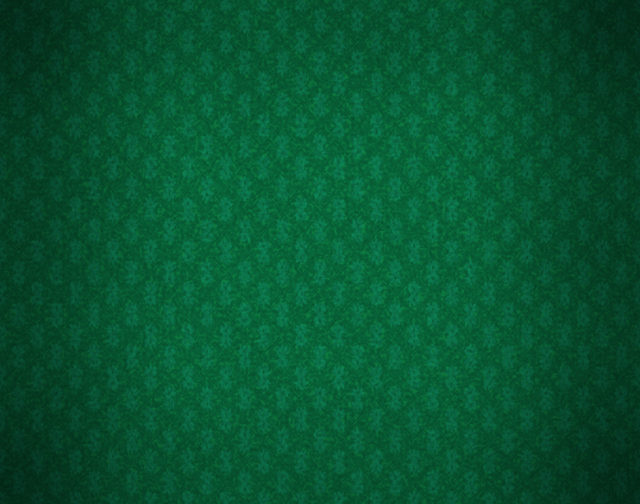
This pattern is drawn by a WebGL 1 fragment shader. Its source:

```glsl
precision highp float;
uniform vec2 u_resolution;

#define REPEATS vec2(17.0, 12.0)
#define GROUND vec3(0.030, 0.400, 0.228)
#define MOTIF vec3(0.045, 0.458, 0.302)
#define LATTICE vec3(0.022, 0.335, 0.192)
#define FLECK vec3(0.014, 0.026, -0.008)
#define GRAIN_CELLS vec2(171.0, 135.0)
#define MOTTLE_CELLS vec2(73.0, 58.0)
#define GRAIN 0.17
#define WEAR 0.30
#define LINE_WIDTH 0.013
#define LINE_GAP 0.034
#define EDGE_SHADE vec2(0.39, 0.18)

const float PI = 3.14159;

float hash(vec2 p) {
  return fract(sin(dot(p, vec2(127.1, 311.7))) * 43758.5);
}

// Slope at a lattice point, wrapped to the period
float slope(vec2 cell, vec2 offset, vec2 period) {
  float a = 2.0 * PI * hash(mod(cell, period));
  return dot(vec2(cos(a), sin(a)), offset);
}

float gradientNoise(vec2 uv, vec2 period) {
  vec2 i = floor(uv * period);
  vec2 f = fract(uv * period);
  vec2 w = f * f * f * (f * (f * 6.0 - 15.0) + 10.0);
  vec2 e = vec2(1.0, 0.0);
  float low = mix(slope(i, f, period), slope(i + e, f - e, period), w.x);
  float high = mix(slope(i + e.yx, f - e.yx, period),
                   slope(i + 1.0, f - 1.0, period), w.x);
  return mix(low, high, w.y);
}

// Pointed leaf growing from the origin along the given angle
float leaf(vec2 p, float angle, float len, float halfWidth) {
  float c = cos(angle), s = sin(angle);
  p = vec2(c * p.x - s * p.y, s * p.x + c * p.y);
  float h = 0.5 * len;
  float r = (h * h + halfWidth * halfWidth) / (2.0 * halfWidth);
  return length(vec2(abs(p.x) + r - halfWidth, p.y - h)) - r;
}

// Two narrow fans of leaves joined at a waist, like a figure of eight
float palmette(vec2 p) {
  float upper = step(0.0, p.y);
  p = abs(p);
  float d = length(p) - 0.085;
  d = min(d, length((p - vec2(0.0, 0.155)) * vec2(0.75, 1.0)) - 0.095);
  for (int i = 0; i < 3; i++) {
    float k = float(i);
    float len = mix(0.285, 0.305, upper) - 0.020 * k * k;
    float spread = mix(0.50, 0.45, upper);
    d = min(d, leaf(p - vec2(0.0, 0.05), k * spread, len, 0.052));
  }
  // Pierced seed in each fan
  float seed = leaf(p - vec2(0.0, 0.10), 0.0, 0.105, 0.028);
  return max(d, -seed);
}

float coverage(float d, float pixel) {
  return 1.0 - smoothstep(-0.6 * pixel, 0.6 * pixel, d);
}

void main() {
  vec2 uv = gl_FragCoord.xy / u_resolution;
  vec2 cellSize = u_resolution / REPEATS;
  float pixel = 1.0 / cellSize.x;

  // Half-drop layout: nearest centre inside a diamond
  vec2 grid = uv * REPEATS;
  vec2 p = fract(grid) - 0.5;
  if (abs(p.x) + abs(p.y) > 0.5) p -= 0.5 * sign(p);
  vec2 id = mod(floor(2.0 * (grid - p) + 0.5), 2.0 * REPEATS);
  float variation = hash(id + 3.7) - 0.5;
  float edge = (0.5 - abs(p.x) - abs(p.y)) * 0.707;
  vec2 q = p * vec2(1.0, cellSize.y / cellSize.x);

  // Wrapping cloth texture, bent so that its own grid stays hidden
  float mottle = gradientNoise(uv + 0.37, MOTTLE_CELLS);
  float cloud = gradientNoise(uv, vec2(9.0, 7.0));
  vec2 bend = 0.006 * vec2(mottle, gradientNoise(uv + 0.71, MOTTLE_CELLS));
  float grain = gradientNoise(uv + bend, GRAIN_CELLS)
              + gradientNoise(uv - bend.yx + 0.213, GRAIN_CELLS + vec2(26.0, 19.0));

  // Ground with yellow-green flecks
  vec3 color = GROUND * (1.0 + 0.08 * mottle);
  color += FLECK * smoothstep(0.15, 0.50, grain + 0.35 * mottle);

  // Worn twin lines of the diamond trellis
  float twin = coverage(abs(edge - LINE_GAP) - LINE_WIDTH, pixel);
  float band = 1.0 - smoothstep(0.03, 0.10, edge);
  float worn = clamp(0.8 + 1.0 * mottle + 0.4 * grain, 0.0, 1.0);
  color = mix(color, LATTICE, (0.45 * twin + 0.15 * band) * worn);

  // Palmette with slightly uneven print
  float d = palmette(q) + 0.006 * mottle;
  float ink = 0.90 + WEAR * (0.5 * variation + 0.5 * mottle);
  color = mix(color, MOTIF, coverage(d, pixel) * clamp(ink, 0.0, 1.0));

  // Grain, soft clouds and darkened borders
  color *= 1.0 + GRAIN * grain + 0.05 * cloud;
  vec2 c = cos(PI * uv);
  vec2 border = pow(c * c, vec2(2.5));
  color *= 1.0 - dot(EDGE_SHADE, border);
  gl_FragColor = vec4(color, 1.0);
}
```
